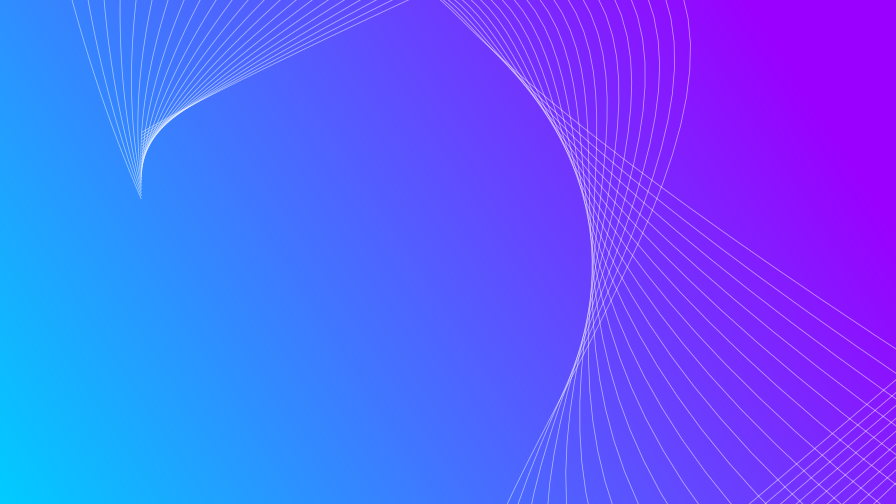
Give the GLSL for this background, as a Shadertoy shader.

```glsl
// Fine white strands woven over a diagonal cyan-to-violet gradient.
// Each sheet blends two cubic curves; the strands between them overlap
// into bright envelopes. All lengths are in canvas heights.

float segmentDistance(vec2 p, vec2 a, vec2 b) {
    vec2 pa = p - a, ba = b - a;
    return length(pa - ba * clamp(dot(pa, ba) / dot(ba, ba), 0.0, 1.0));
}

vec2 cubic(vec2 a, vec2 b, vec2 c, vec2 d, float t) {
    float u = 1.0 - t;
    return u * u * u * a + 3.0 * u * u * t * b + 3.0 * u * t * t * c + t * t * t * d;
}

// Distance to a cubic, run slightly past its end
float strandDistance(vec2 p, vec2 a, vec2 b, vec2 c, vec2 d) {
    float nearest = 10.0;
    vec2 previous = a;
    for (int i = 1; i <= 22; i++) {
        vec2 next = cubic(a, b, c, d, float(i) / 20.0);
        nearest = min(nearest, segmentDistance(p, previous, next));
        previous = next;
    }
    return nearest;
}

// Coverage of a faint hairline, dimmed when thinner than a pixel
float hairline(float dist) {
    float pixel = 1.0 / iResolution.y, width = 0.0019;
    float halfWidth = 0.5 * max(width, pixel);
    float edge = smoothstep(halfWidth - 0.5 * pixel, halfWidth + 0.5 * pixel, dist);
    return 0.45 * (1.0 - edge) * min(1.0, width / pixel);
}

void mainImage(out vec4 fragColor, in vec2 fragCoord) {
    vec2 p = fragCoord / iResolution.y;
    float clear = 1.0; // share of background still showing

    // Fan at the upper left, its feet rising from the tip
    for (int i = 0; i < 22; i++) {
        float s = float(i) / 21.0;
        float d = strandDistance(p,
            mix(vec2(0.280, 0.606), vec2(0.282, 0.738), s),
            mix(vec2(0.226, 0.730), vec2(0.395, 0.802), s),
            mix(vec2(0.181, 0.861), vec2(0.571, 0.889), s),
            mix(vec2(0.143, 1.0), vec2(0.810, 1.0), s));
        clear *= 1.0 - hairline(d);
    }

    // Twisted sheet on the right, wider spaced at its outer edge
    for (int i = 0; i < 21; i++) {
        float s = float(i) / 20.0;
        float d = strandDistance(p,
            mix(vec2(1.354, 1.012), vec2(0.868, 1.005), 1.0 - pow(1.0 - s, 1.5)),
            mix(vec2(1.451, 0.699), vec2(0.949, 0.938), s),
            mix(vec2(1.083, 0.225), vec2(1.046, 0.782), s),
            mix(vec2(0.949, -0.134), vec2(1.852, 0.259), s));
        clear *= 1.0 - hairline(d);
    }

    // Crossing lines in the lower right corner
    for (int i = 0; i < 9; i++) {
        float k = float(i);
        float d = segmentDistance(p, vec2(1.475 + 0.031 * k, -0.01),
                                  vec2(1.790, 0.257 - 0.0255 * k));
        clear *= 1.0 - hairline(d);
    }

    // Diagonal gradient beneath the strands
    float ramp = clamp(dot(p, vec2(0.47, 0.303)), 0.0, 1.0);
    vec3 background = mix(vec3(0.0, 0.8, 1.0), vec3(0.6, 0.0, 1.0), ramp);
    fragColor = vec4(mix(vec3(1.0), background, clear), 1.0);
}
```
